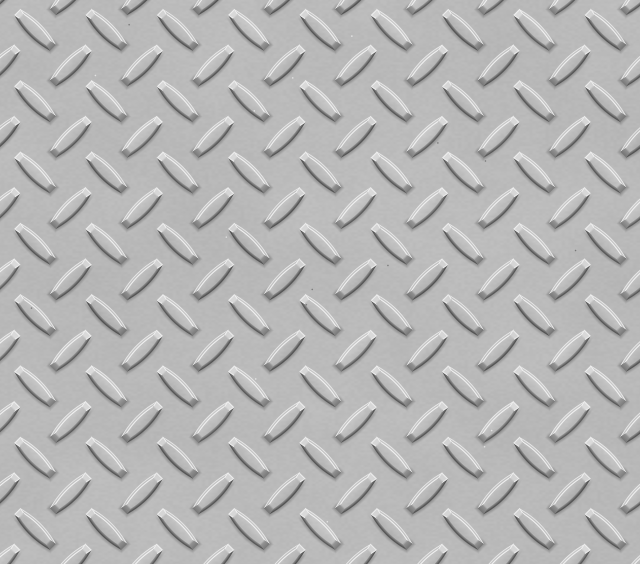
This texture is drawn by a Shadertoy shader. Its source:

```glsl
const float REPEATS_DOWN = 7.91;
const vec2 LATTICE_SHIFT = vec2(0.008, 0.008);

// Lug dimensions, in lattice cells
const float HALF_LENGTH = 0.355;
const float MID_HALF_WIDTH = 0.112;
const float END_HALF_WIDTH = 0.060;
const float SIDE_BEVEL = 0.040;
const float END_BEVEL = 0.085;
const float LINE_WIDTH = 0.016;
const float SHADOW_REACH = 0.055;

// Grey levels
const float PLATE = 0.728;
const float PLATEAU = 0.740;
const float LIT_SIDE = 0.770;
const float LIT_END = 0.840;
const float DARK_SIDE_LOW = 0.330;
const float DARK_SIDE_HIGH = 0.540;
const float DARK_END = 0.470;
const float GLINT = 0.960;

// Surface wear
const float SHADOW_DEPTH = 0.14;
const float CLOUD_AMOUNT = 0.035;
const float GRAIN_AMOUNT = 0.022;
const float LUG_VARIATION = 0.035;
const float SPECK_GRID = 4.0;
const float SPECK_CHANCE = 0.014;
const float SPECK_RADIUS = 0.020;

float hash(vec2 p) {
    vec3 q = fract(vec3(p.xyx) * 0.1031);
    q += dot(q, q.yzx + 33.33);
    return fract((q.x + q.y) * q.z);
}

float noise(vec2 p) {
    vec2 i = floor(p), f = fract(p);
    f = f * f * (3.0 - 2.0 * f);
    return mix(mix(hash(i), hash(i + vec2(1, 0)), f.x),
               mix(hash(i + vec2(0, 1)), hash(i + vec2(1, 1)), f.x), f.y);
}

float line(float d, float width) {
    return 1.0 - smoothstep(0.0, width, abs(d));
}

// Sheet with soft clouding, fine grain and a few pits
float plateShade(vec2 p) {
    float cloud = 0.65 * noise(p * vec2(0.7, 1.0) + 7.0) + 0.35 * noise(p * 2.3 + 31.0);
    float grain = noise(p * vec2(22.0, 34.0) + 90.0);
    float shade = PLATE + CLOUD_AMOUNT * (cloud - 0.5) + GRAIN_AMOUNT * (grain - 0.5);

    vec2 id = floor(p * SPECK_GRID) + 50.0;
    vec2 centre = 0.2 + 0.6 * vec2(hash(id + 11.0), hash(id + 23.0));
    float d = length(fract(p * SPECK_GRID) - centre) / SPECK_GRID;
    float present = step(hash(id), SPECK_CHANCE);
    float tone = hash(id + 37.0) < 0.5 ? -0.25 : 0.17;
    return shade + present * tone * (1.0 - smoothstep(0.0, SPECK_RADIUS, d));
}

// q.x runs along the lug to its upper end, q.y across to its lit side
float addLug(float base, vec2 q, float wear, float pixel) {
    float t = q.x / HALF_LENGTH;
    float halfWidth = mix(MID_HALF_WIDTH, END_HALF_WIDTH, min(t * t, 1.5));
    float side = halfWidth - abs(q.y);
    float end = HALF_LENGTH - abs(q.x);
    float inside = min(side, end);
    float sideRise = side / SIDE_BEVEL;
    float endRise = end / END_BEVEL;
    float lineWidth = max(LINE_WIDTH, pixel);

    // Soft shade on the sheet beneath the lug
    float below = smoothstep(0.03, -0.04, q.y + 0.3 * q.x);
    float shade = base - SHADOW_DEPTH * below * smoothstep(-SHADOW_REACH, 0.0, inside);

    // Bevel facets around the flat top
    float lit = smoothstep(-pixel, pixel, q.y);
    float dark = mix(DARK_SIDE_LOW, DARK_SIDE_HIGH, smoothstep(0.1, 1.0, sideRise));
    float sideShade = mix(dark, LIT_SIDE, lit);
    float upper = step(0.0, q.x);
    float endShade = mix(DARK_END + 0.12 * clamp(endRise, 0.0, 1.0), LIT_END, upper);
    float onEnd = smoothstep(-0.2, 0.2, sideRise - endRise);
    float facet = mix(sideShade, endShade, onEnd);
    float rise = min(sideRise, endRise);
    float flatTop = smoothstep(0.8, 1.25, rise);
    float top = PLATEAU + base - PLATE + 0.05 * q.y / MID_HALF_WIDTH;
    float body = mix(facet, top, flatTop) + wear;

    // Glints on the lit rims and on the creases of the upper end
    float sideSpan = smoothstep(-0.1, 0.15, endRise - sideRise);
    float rims = line(side - 0.008, lineWidth) * 0.65
               + line(side - SIDE_BEVEL, lineWidth) * 0.85;
    float glint = rims * lit * sideSpan;
    float crease = line((sideRise - endRise) * SIDE_BEVEL, lineWidth) * step(rise, 1.0);
    float endRim = line(end - 0.010, lineWidth);
    glint = max(glint, upper * max(0.8 * crease, 0.7 * endRim));
    body = mix(body, GLINT, clamp(glint, 0.0, 1.0));

    return mix(shade, body, smoothstep(-0.7 * pixel, 0.7 * pixel, inside));
}

void mainImage(out vec4 fragColor, in vec2 fragCoord) {
    float pixel = REPEATS_DOWN / iResolution.y;
    vec2 p = fragCoord * pixel + LATTICE_SHIFT;
    float shade = plateShade(p);

    // Two interleaved lattices whose lugs lean opposite ways
    for (int k = 0; k < 2; k++) {
        vec2 shifted = p + 0.5 * float(k);
        vec2 q = fract(shifted) - 0.5;
        float wear = LUG_VARIATION * (hash(floor(shifted) + 17.0 * float(k + 1)) - 0.5);
        if (k == 0) q.x = -q.x;
        vec2 local = vec2(q.x + q.y, q.y - q.x) * 0.7071;
        shade = addLug(shade, local, wear, pixel);
    }
    fragColor = vec4(vec3(clamp(shade, 0.0, 1.0)), 1.0);
}
```
